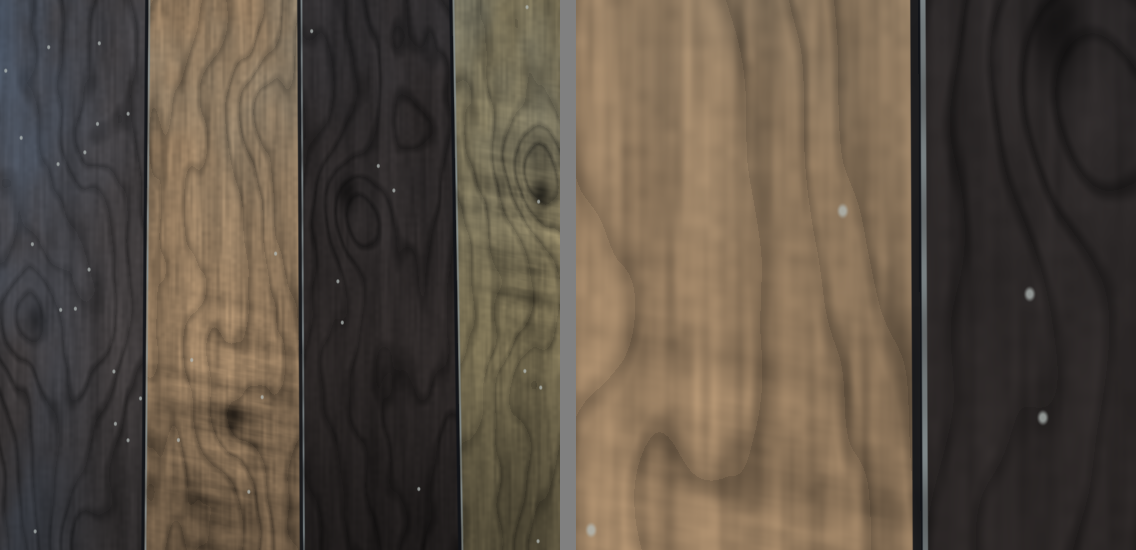
Left: the whole. Right: its middle third, enlarged.
Write a WebGL 2 fragment shader that draws this texture.

```glsl
#version 300 es
precision highp float;

uniform vec2 u_resolution;
out vec4 fragColor;

const vec3 SMOKE = vec3(0.235, 0.220, 0.222);
const vec3 EBONY = vec3(0.165, 0.148, 0.146);
const vec3 TAN = vec3(0.550, 0.455, 0.350);
const vec3 OLIVE = vec3(0.425, 0.390, 0.290);
const vec3 STEEL = vec3(0.280, 0.315, 0.370);
const vec3 MIST = vec3(0.480, 0.500, 0.470);
const vec3 GAP = vec3(0.060, 0.070, 0.090);
const vec3 BEVEL = vec3(0.520, 0.560, 0.570);

float hash(vec2 p) {
  vec3 q = fract(vec3(p.xyx) * 0.1031);
  q += dot(q, q.yzx + 33.33);
  return fract((q.x + q.y) * q.z);
}

float noise(vec2 p) {
  vec2 cell = floor(p), f = fract(p);
  f = f * f * (3.0 - 2.0 * f);
  float low = mix(hash(cell), hash(cell + vec2(1, 0)), f.x);
  float high = mix(hash(cell + vec2(0, 1)), hash(cell + vec2(1, 1)), f.x);
  return mix(low, high, f.y);
}

float fbm(vec2 p) {
  float sum = 0.0, gain = 0.5;
  for (int i = 0; i < 4; i++) {
    sum += gain * noise(p);
    p = p * 2.03 + 7.1;
    gain *= 0.5;
  }
  return sum;
}

// Soft bump around a knot; coordinates are in plank widths
float knot(vec2 p, vec2 center, float size) {
  vec2 d = (p - center) * vec2(1.0, 0.65) / size;
  return exp(-dot(d, d));
}

vec2 knotCenter(float plank, float pitch) {
  float height = fract(0.42 - 0.475 * plank + 0.295 * plank * plank);
  return vec2(0.30 + 0.27 * mod(plank, 2.0), height / pitch);
}

// Height field whose contours are the growth rings
float ringField(vec2 p, float plank, vec2 center) {
  vec2 seed = vec2(plank * 17.3, plank * 5.7);
  float field = p.x * 4.5 + 6.0 * fbm(p * vec2(1.5, 0.55) + seed);
  field += 2.6 * knot(p, center, 0.24);
  for (int i = 0; i < 2; i++) {
    vec2 id = vec2(plank + 3.0, float(i) + 11.0);
    vec2 spot = vec2(0.2 + 0.6 * hash(id), 3.6 * hash(id + 41.0));
    field += 1.4 * knot(p, spot, 0.17);
  }
  return field;
}

float ringLine(float field, float width) {
  float d = abs(fract(field) - 0.5);
  float blur = fwidth(field);
  return 1.0 - smoothstep(0.0, width + blur, d);
}

float band(float x, float center, float halfWidth, float blur) {
  return 1.0 - smoothstep(halfWidth - blur, halfWidth + blur, abs(x - center));
}

vec3 plankTone(float plank) {
  float later = step(2.0, plank);
  return mix(mix(SMOKE, EBONY, later), mix(TAN, OLIVE, later), mod(plank, 2.0));
}

// Sparse pale chips
float specks(vec2 uv, float count) {
  vec2 cell = floor(uv * count);
  vec2 spot = 0.3 + 0.4 * vec2(hash(cell + 3.0), hash(cell + 9.0));
  float d = length((fract(uv * count) - spot) * vec2(1.0, 0.75));
  return step(0.982, hash(cell + 57.0)) * (1.0 - smoothstep(0.05, 0.17, d));
}

void main() {
  vec2 uv = gl_FragCoord.xy / u_resolution;
  float pixel = 1.0 / u_resolution.x;

  // Four planks that fan out slightly toward the bottom
  float pitch = mix(0.283, 0.2715, uv.y);
  float along = (uv.x - mix(0.257, 0.264, uv.y)) / pitch + 1.0;
  float plank = floor(along);
  vec2 p = vec2(fract(along), uv.y / pitch);
  float pale = mod(plank, 2.0);
  vec2 center = knotCenter(plank, pitch);

  // Growth rings, fibres and dark knot hearts
  float field = ringField(p, plank, center);
  float ring = ringLine(field, 0.20) * (0.35 + 0.65 * noise(p * 2.0 + plank));
  float fibre = noise(uv * vec2(190.0, 14.0)) - 0.5;
  float streak = fbm(vec2(p.x * 13.0 + plank * 31.0, p.y * 0.8)) - 0.47;
  float mottle = noise(uv * vec2(110.0, 120.0)) - 0.5;
  float shade = 1.0 + 0.16 * fibre + 0.42 * streak + 0.08 * mottle;
  shade += 0.10 * (fract(field + 0.5) - 0.5);
  shade *= 1.0 - mix(0.34, 0.25, pale) * ring;
  shade *= 1.0 - 0.45 * knot(p, center, 0.07);

  // Cross ripples around the knots of pale planks
  float ripple = fbm(vec2(p.x * 2.0, p.y * 11.0 + 2.0 * p.x)) - 0.47;
  shade += 0.9 * pale * ripple * knot(p, center - vec2(0.0, 0.15), 0.55);
  shade *= mix(0.74, 1.04, smoothstep(0.0, 0.42, uv.y));
  vec3 color = plankTone(plank) * shade;

  // Cool sheen toward the top and the left
  float sheen = 0.45 * smoothstep(0.35, 1.0, uv.y);
  sheen += 0.65 * smoothstep(0.22, 0.0, uv.x);
  sheen *= smoothstep(0.2, 0.75, fbm(uv * vec2(7.0, 4.0) + 4.0));
  sheen *= 1.0 - 0.6 * step(1.5, plank) * (1.0 - pale);
  color = mix(color, mix(STEEL, MIST, pale) * (0.4 + 0.6 * shade), sheen);
  color = mix(color, vec3(0.70, 0.73, 0.72), 0.75 * specks(uv, 42.0));

  // Dark gap with a worn bright bevel on its right
  float seam = (along - floor(along + 0.5)) * pitch;
  float isSeam = step(0.5, along);
  float wear = 0.55 + 0.4 * noise(vec2(plank * 9.0, uv.y * 28.0));
  color = mix(color, GAP, 0.9 * isSeam * band(seam, -0.0015, 0.0032, pixel));
  color = mix(color, BEVEL, wear * isSeam * band(seam, 0.0028, 0.0016, pixel));
  fragColor = vec4(color, 1.0);
}
```
